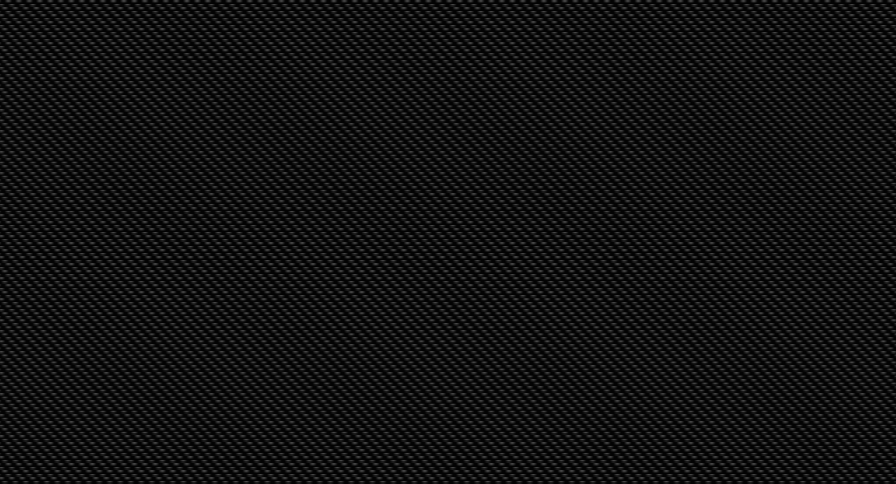
Write a Shadertoy shader that draws this texture.

```glsl
// Dark carbon-fibre twill: short grey dashes stepping down to the right on black.

const vec2  REPEATS     = vec2(85.3333, 46.0); // weave tiles across and down
const float STEPS       = 3.0;              // dash rows in one tile
const float HALF_LENGTH = 0.42;             // dash half length, in tile widths
const float DASH_CENTRE = 0.46;             // brightest point of a dash in its tile
const float SHADE_SIDE  = 0.35;             // brightness of the lower half of a dash
const float WEAR        = 0.03;             // brightness variation between dashes
const float GRAIN       = 0.03;             // fine variation along the fibres
const vec3  RESIN_COLOR = vec3(0.012);
const vec3  FIBRE_COLOR = vec3(0.265);

float hash(vec2 p) {
    return fract(sin(dot(p, vec2(127.1, 311.7))) * 43758.5453);
}

// Smooth value noise in the range 0 to 1
float noise(vec2 p) {
    vec2 i = floor(p);
    vec2 f = fract(p);
    f = f * f * (3.0 - 2.0 * f);
    float low  = mix(hash(i), hash(i + vec2(1.0, 0.0)), f.x);
    float high = mix(hash(i + vec2(0.0, 1.0)), hash(i + 1.0), f.x);
    return mix(low, high, f.y);
}

// Light caught by one dash; cell runs from 0 to 1, soft is the edge width
float dashLight(vec2 cell, float soft) {
    float along = 1.0 - smoothstep(0.0, HALF_LENGTH, abs(cell.x - DASH_CENTRE));
    float crest = smoothstep(0.5 - soft, 0.5 + soft, cell.y);
    float edge  = smoothstep(0.0, soft, min(cell.y, 1.0 - cell.y));
    return along * edge * mix(SHADE_SIDE, 1.0, crest);
}

void mainImage(out vec4 fragColor, in vec2 fragCoord) {
    vec2 uv = fragCoord / iResolution.xy;

    // Each row is offset by a fraction of a tile, forming the diagonal
    vec2 weave = uv * REPEATS * vec2(1.0, STEPS);
    float row = floor(weave.y);
    weave.x += row / STEPS;
    vec2 id = floor(weave);

    // Edge softness of half a pixel, limited for small canvases
    float soft = min(0.5 * REPEATS.y * STEPS / iResolution.y, 0.5);
    float light = dashLight(fract(weave), soft);

    // Uneven sheen between dashes and along the fibres
    light *= 1.0 + WEAR * (2.0 * hash(id) - 1.0);
    light *= 1.0 + GRAIN * (2.0 * noise(weave * vec2(6.0, 2.0)) - 1.0);

    fragColor = vec4(mix(RESIN_COLOR, FIBRE_COLOR, light), 1.0);
}
```
